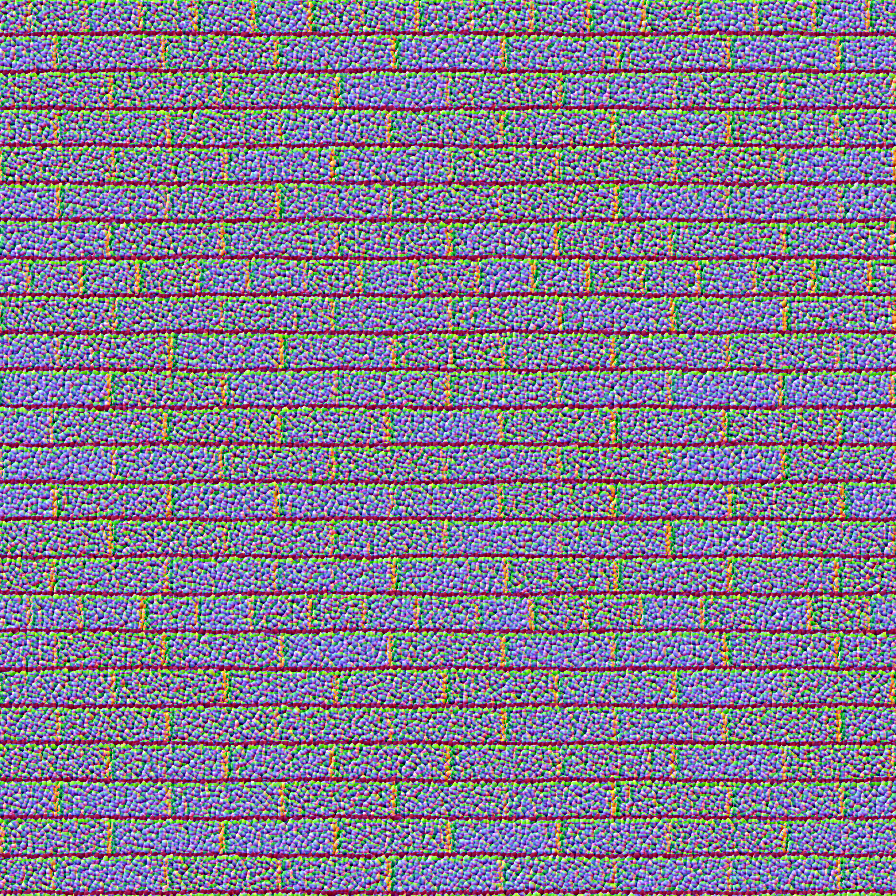
This texture map is drawn by a WebGL 1 fragment shader. Its source:

```glsl
precision highp float;

// Normal map of a rough brick wall: 24 courses of 8 long bricks, with three
// courses of 16 short ones. Joints give steep slopes, smooth cellular domes
// give the grain, and the summed slope is encoded as a vivid normal colour.

uniform vec2 u_resolution;

const float COURSES = 24.0;
const float LONG_BRICKS = 8.0;
const float SHORT_BRICKS = 16.0;
const float UNIT = 1.0 / 768.0;         // fine length, as part of the canvas
const float COURSE_SHIFT = 0.05;        // part of a course
const float BED_WAVE = 0.02;            // bed joint waviness, part of a course
const float JOINT_JITTER = 3.0 * UNIT;  // sideways drift of upright joints
const float LOWER_EDGE = 3.0 * UNIT;    // width of downward facing edge
const float UPPER_EDGE = 2.7 * UNIT;    // width of upward facing edge
const float SIDE_EDGE = 3.8 * UNIT;     // width of left and right edges
const float EDGE_RAGGED = 1.5 * UNIT;
const vec2 LOWER_SLOPE = vec2(0.25, -2.3);
const vec2 UPPER_SLOPE = vec2(-0.2, 1.7);
const vec2 RIGHT_SLOPE = vec2(1.9, 0.4);
const vec2 LEFT_SLOPE = vec2(-1.4, 0.3);
const vec2 FINE_CELLS = vec2(172.0, 232.0);
const vec2 COARSE_CELLS = vec2(83.0, 117.0);
const float GRAIN_SKEW = 0.2;
const vec2 FINE_GAIN = vec2(2.2, 2.7);
const vec2 COARSE_GAIN = vec2(0.5, 0.7);
const float TONE_GAIN = 0.4;
const float TAU = 6.2831853;

float hash1(vec2 p) {
  return fract(sin(dot(p, vec2(127.1, 311.7))) * 43758.55);
}

vec2 hash2(vec2 p) {
  return vec2(hash1(p), hash1(p + vec2(37.3, 17.9)));
}

// Smooth cellular noise: offset from the nearest dome centres
vec2 domeSlope(vec2 p) {
  vec2 cell = floor(p);
  vec2 local = p - cell;
  vec2 sum = vec2(0.0);
  float total = 0.0001;
  for (int j = -1; j <= 1; j++) {
    for (int i = -1; i <= 1; i++) {
      vec2 o = vec2(float(i), float(j));
      vec2 d = local - o - hash2(cell + o);
      float w = exp(-9.0 * dot(d, d));
      sum += w * d;
      total += w;
    }
  }
  return sum / total;
}

// Coverage of the interval from a to b with softened ends
float band(float x, float a, float b, float soft) {
  return smoothstep(a - soft, a + soft, x)
       * (1.0 - smoothstep(b - soft, b + soft, x));
}

float isShortCourse(float course) {
  float nearest = min(abs(course), min(abs(course - 7.0), abs(course - 16.0)));
  return 1.0 - step(0.5, nearest);
}

vec3 encodeSlope(vec2 slope) {
  vec3 n = normalize(vec3(slope, 1.0));
  float blue = n.z * n.z - 0.2 * n.y * n.z;
  return vec3(0.5 + 0.5 * n.xy, blue);
}

void main() {
  vec2 uv = gl_FragCoord.xy / u_resolution;
  float soft = max(0.7 * UNIT, 0.6 / u_resolution.y);

  // Grain, leaning gently down to the right
  vec2 leaned = vec2(uv.x, uv.y + GRAIN_SKEW * uv.x);
  vec2 fine = domeSlope(leaned * FINE_CELLS);
  vec2 coarse = domeSlope(leaned * COARSE_CELLS + 19.0);
  vec2 speckle = domeSlope(uv * FINE_CELLS.yx + 61.0);

  // Courses, counted downward, with slightly wavy beds
  float down = (1.0 - uv.y) * COURSES + COURSE_SHIFT;
  float bed = floor(down + 0.5);
  float phase = TAU * hash1(vec2(mod(bed, COURSES), 4.0));
  float wave = sin(TAU * 3.0 * uv.x + phase)
             + 0.6 * sin(TAU * 11.0 * uv.x + 2.0 * phase);
  down += BED_WAVE * wave;
  float course = mod(floor(down), COURSES);
  float bedOffset = (down - floor(down + 0.5)) / COURSES;

  // Bricks: alternate courses shift by half a brick
  float shortCourse = isShortCourse(course);
  float count = mix(LONG_BRICKS, SHORT_BRICKS, shortCourse);
  float shift = max(shortCourse, mod(course, 2.0)) * 0.5;
  float along = uv.x * count - shift;
  float joint = floor(along + 0.5);
  vec2 jointId = vec2(mod(joint, count), course);
  float jitter = (hash1(jointId + 7.0) * 2.0 - 0.7) * JOINT_JITTER;
  float sideOffset = (along - joint) / count - jitter;
  float brick = mod(joint - 1.0 + step(0.0, sideOffset), count);
  float roughness = mix(0.72, 1.15, hash1(vec2(brick, course) + 51.0));

  // Edge bands, made ragged by the grain
  float bedD = bedOffset + EDGE_RAGGED * (speckle.y + fine.x);
  float sideD = sideOffset + 2.0 * EDGE_RAGGED * (speckle.x + fine.y);
  float lower = band(bedD, -LOWER_EDGE, 0.0, soft);
  float upper = band(bedD, 0.3 * UNIT, UPPER_EDGE, soft);
  upper *= clamp(0.85 + 1.2 * coarse.x, 0.3, 1.0);
  float wear = mix(0.45, 1.0, hash1(jointId + 23.0));
  float clearOfBed = (1.0 - lower) * (1.0 - upper);
  float right = band(sideD, -SIDE_EDGE, 0.0, soft) * wear * clearOfBed;
  float left = band(sideD, 0.0, SIDE_EDGE, soft) * wear * clearOfBed;

  // Sum of slopes; speckle adds light and dark grit
  vec2 grain = (fine * FINE_GAIN + coarse * COARSE_GAIN) * roughness;
  vec2 slope = grain * (1.0 - 0.3 * lower)
             + LOWER_SLOPE * lower + UPPER_SLOPE * upper
             + RIGHT_SLOPE * right + LEFT_SLOPE * left;
  float tone = TONE_GAIN * (speckle.y - speckle.x) * (1.0 - 0.5 * lower);
  vec3 color = encodeSlope(slope) + tone;
  gl_FragColor = vec4(clamp(color, 0.0, 1.0), 1.0);
}
```
